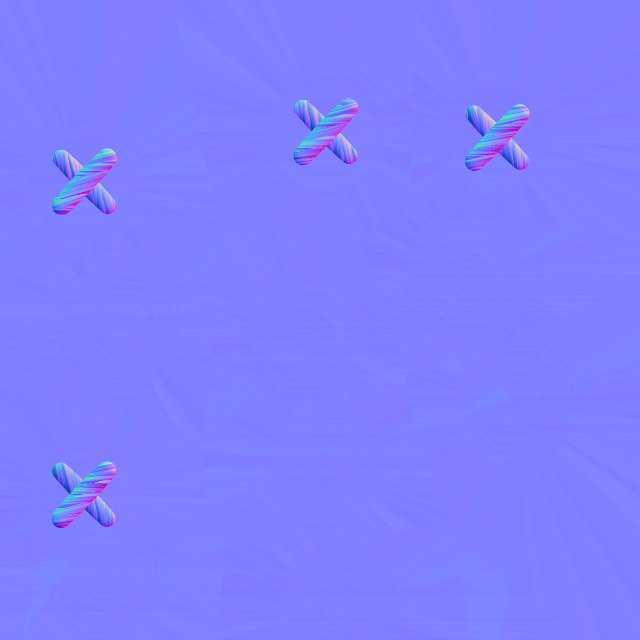
This texture map is drawn by a Shadertoy shader. Its source:

```glsl
// Normal map of four cross-stitches of twisted thread on faintly streaked cloth.

const int STITCHES = 4;
const vec2 centers[11] = vec2[11](
    vec2(0.132, 0.716), vec2(0.509, 0.794), vec2(0.777, 0.785), vec2(0.131, 0.227),
    vec2(0.475, 0.465), vec2(0.730, 0.560), vec2(0.190, 0.490), vec2(0.510, 0.270),
    vec2(0.800, 0.365), vec2(0.160, 0.090), vec2(0.530, 0.050));

float hash(vec2 p) {
    vec3 q = fract(vec3(p.xyx) * vec3(0.1031, 0.1030, 0.0973));
    q += dot(q, q.yzx + 33.33);
    return fract((q.x + q.y) * q.z);
}

// Smooth one-dimensional noise in -1..1, with a seed
float noise(float x, float seed) {
    float i = floor(x);
    float f = smoothstep(0.0, 1.0, x - i);
    return mix(hash(vec2(i, seed)), hash(vec2(i + 1.0, seed)), f) * 2.0 - 1.0;
}

// Ray streaks with one hard edge, periodic in the angle
float rayStreaks(float angle, float count, float seed) {
    float x = (angle / 6.28319 + 0.5) * count;
    float cell = mod(floor(x), count);
    float strength = hash(vec2(cell, seed)) * 2.0 - 1.0;
    return strength * (1.0 - 0.8 * fract(x)) * smoothstep(0.0, 0.12, fract(x));
}

// Faint tilt of the cloth: rays far from the nearest center, grooves close to it
vec2 clothTilt(vec2 p) {
    float nearest = 9.0;
    float seed = 0.0;
    vec2 q = vec2(0.0);
    for (int i = 0; i < 11; i++) {
        vec2 d = p - centers[i];
        if (length(d) < nearest) {
            nearest = length(d);
            q = d;
            seed = float(i) * 7.0 + 11.37;
        }
    }
    vec2 outward = q / max(nearest, 0.001);
    vec2 around = vec2(-outward.y, outward.x);
    float angle = atan(q.y, q.x);
    float rays = rayStreaks(angle, 97.0, seed) + rayStreaks(angle, 37.0, seed + 5.0);
    vec2 tilt = around * rays * 0.034 * smoothstep(0.07, 0.11, nearest);

    // Octagonal contour grooves
    vec2 a = abs(q);
    float octagon = max(max(a.x, a.y), (a.x + a.y) * 0.7071);
    float ring = noise(octagon * 290.0, seed) * smoothstep(0.15, 0.09, nearest);
    tilt += outward * ring * 0.022;

    // Long horizontal grooves
    float rows = noise(p.y * 300.0, seed + 3.0);
    tilt.y += rows * 0.020 * smoothstep(0.09, 0.04, a.y);
    return tilt;
}

// Pale or dark facet: a triangle widening from its tip along dir
float facet(vec2 p, vec2 tip, vec2 dir, float len, float slope) {
    vec2 d = p - tip;
    float u = dot(d, dir);
    float v = abs(dot(d, vec2(-dir.y, dir.x)));
    return smoothstep(0.002, -0.002, v - u * slope) * smoothstep(len + 0.002, len - 0.002, u);
}

// Lays one twisted thread over the tilt; p is relative to the stitch center
void drawThread(inout vec2 tilt, vec2 p, vec2 axis, float radius, float seed) {
    vec2 side = vec2(-axis.y, axis.x);
    float u = dot(p, axis);
    float v = dot(p, side);
    float halfLength = 0.0515;
    vec2 fromCore = p - axis * clamp(u, -halfLength, halfLength);
    float taper = min(abs(u) / halfLength, 1.0);
    float d = length(fromCore) / (radius * (1.0 - 0.12 * taper * taper));
    float cover = smoothstep(1.05, 0.96, d);

    // Rounded body
    vec2 body = fromCore / radius * (0.62 + 0.28 * d * d);

    // Plies wound around the core, each with its own bulge and groove
    float w = (0.5 * u + 0.866 * v * (1.0 - 0.2 * d)) / 0.0125 + seed;
    float ply = fract(w) - 0.5;
    vec2 across = axis * 0.5 + side * 0.866;
    body += across * ply * 0.55 * smoothstep(0.5, 0.42, abs(ply));

    // Fine fibers, turned from ply to ply
    float turn = 0.35 + 0.5 * hash(vec2(floor(w), seed));
    vec2 grain = normalize(vec2(turn, 0.75));
    float fiber = noise(dot(vec2(u, v), grain) * 500.0, floor(w) + seed + 20.0);
    body += (axis * grain.x + side * grain.y) * fiber * 0.48;
    body *= min(1.0, 0.94 / max(length(body), 0.001));
    tilt = mix(tilt, body, cover);
}

void mainImage(out vec4 fragColor, in vec2 fragCoord) {
    vec2 p = fragCoord / iResolution.xy;
    vec2 tilt = clothTilt(p);

    // Scattered larger facets
    tilt += vec2(-0.02, 0.05) * facet(p, vec2(0.705, 0.347), vec2(0.91, 0.41), 0.095, 0.13);
    tilt += vec2(-0.03, 0.04) * facet(p, vec2(0.030, 0.000), vec2(0.42, 0.907), 0.145, 0.14);
    tilt += vec2(-0.01, 0.03) * facet(p, vec2(0.760, -0.120), vec2(0.0, 1.0), 0.225, 0.18);
    tilt += vec2(0.01, -0.03) * facet(p, vec2(0.800, 0.338), vec2(0.99, -0.10), 0.100, 0.05);

    // Soft dip in the cloth around every stitch, then the two crossed threads
    for (int i = 0; i < STITCHES; i++) {
        vec2 q = p - centers[i];
        tilt += vec2(q.x, -q.y) * 0.9 * exp(-dot(q, q) / 0.003);
        float seed = float(i) * 0.21 + 0.3;
        drawThread(tilt, q, vec2(0.70, -0.714), 0.0152, seed + 2.0);
        drawThread(tilt, q, vec2(0.69, 0.724), 0.0168, seed);
    }

    float height = sqrt(max(1.0 - dot(tilt, tilt), 0.08));
    fragColor = vec4(vec3(tilt, height) * 0.5 + 0.5, 1.0);
}
```
